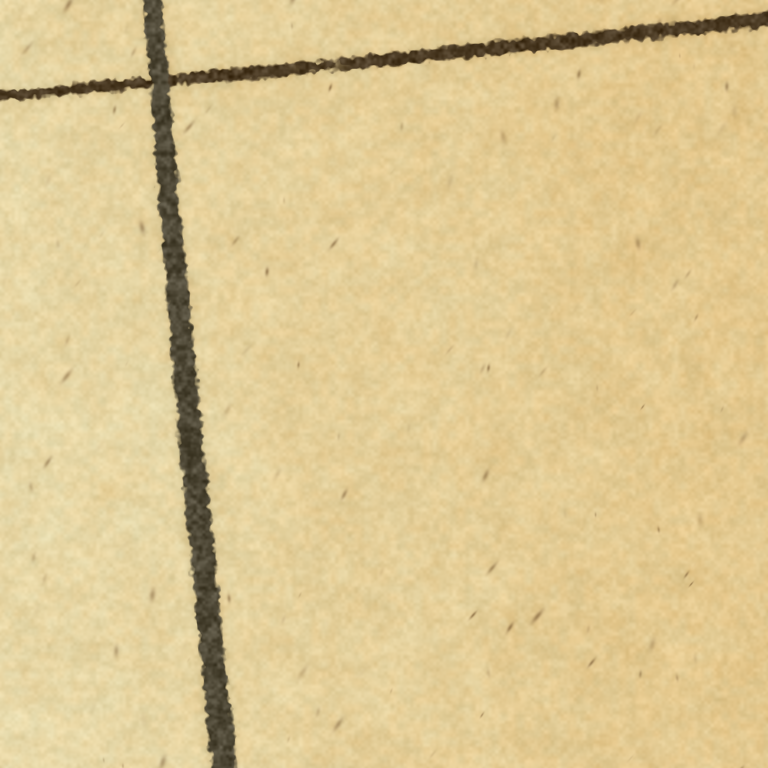
Reproduce this texture procedurally as a three.js fragment shader.

```glsl
// Aged cream paper crossed by two dark, rough-edged ink strokes.
// Layered value noise tints and grains the paper and frays the ink;
// a hashed grid scatters faint, slanted flecks over the sheet.
varying vec2 vUv;

const vec3 PAPER_PALE = vec3(0.905, 0.846, 0.655);
const vec3 PAPER_WARM = vec3(0.890, 0.785, 0.558);
const vec3 STAIN = vec3(0.86, 0.70, 0.42);
const vec3 FLECK = vec3(0.48, 0.36, 0.21);
const vec3 INK_GREY = vec3(0.31, 0.285, 0.215);
const vec3 INK_BROWN = vec3(0.29, 0.225, 0.135);
const vec2 STAIN_POS = vec2(0.143, 0.362);
const vec2 WORN_POS = vec2(0.417, 0.915);
const float GRAIN = 0.085;
const float MOTTLE = 0.06;
const float FRAY = 0.0052;
const float EDGE = 0.0024;
const float FLECK_CELLS = 19.0;
const float FLECK_CHANCE = 0.42;

float hash(vec2 p) {
  vec3 q = fract(p.xyx * 0.1031);
  q += dot(q, q.yzx + 33.33);
  return fract((q.x + q.y) * q.z);
}

float noise(vec2 p) {
  vec2 i = floor(p), f = fract(p);
  f = f * f * (3.0 - 2.0 * f);
  return mix(mix(hash(i), hash(i + vec2(1.0, 0.0)), f.x),
             mix(hash(i + vec2(0.0, 1.0)), hash(i + 1.0), f.x), f.y);
}

float fbm(vec2 p) {
  float sum = 0.0, amp = 0.5;
  for (int i = 0; i < 4; i++) {
    sum += amp * noise(p);
    p = mat2(1.6, 1.2, -1.2, 1.6) * p + 17.3;
    amp *= 0.5;
  }
  return sum / 0.9375;
}

// Soft spot with a gaussian falloff
float spot(vec2 p, vec2 center, vec2 radius) {
  vec2 d = (p - center) / radius;
  return exp(-dot(d, d));
}

// Strongest fleck among the neighbouring cells
float flecks(vec2 p) {
  vec2 cell = floor(p * FLECK_CELLS);
  float mark = 0.0;
  for (int j = -1; j <= 1; j++) {
    for (int i = -1; i <= 1; i++) {
      vec2 id = cell + vec2(float(i), float(j)) + 40.0;
      vec2 center = (id - 40.0 + vec2(hash(id), hash(id + 71.7))) / FLECK_CELLS;
      float size = mix(0.002, 0.006, hash(id + 13.1));
      vec2 d = p - center;
      d.x -= d.y * (hash(id + 29.9) - 0.2);
      float strength = pow(hash(id + 53.3), 2.0) * step(hash(id + 97.1), FLECK_CHANCE);
      mark = max(mark, strength * spot(d, vec2(0.0), vec2(size * 0.65, size * 1.4)));
    }
  }
  return mark;
}

vec3 paper(vec2 p) {
  float warmth = smoothstep(-0.15, 1.0, p.x + 0.15 * (p.y - 0.5));
  warmth += 0.6 * (fbm(p * 5.0 + 3.0) - 0.5);
  vec3 col = mix(PAPER_PALE, PAPER_WARM, clamp(warmth, 0.0, 1.0));
  col = mix(col, STAIN, 0.22 * spot(p, STAIN_POS, vec2(0.04, 0.025)));

  // Broad mottling, then fine fibre grain
  col += MOTTLE * (fbm(p * 32.0) - 0.5) * vec3(0.8, 1.0, 1.2);
  float grain = 0.6 * noise(p * 125.0) + 0.4 * noise(p * 235.0 + 9.0) - 0.5;
  col += GRAIN * grain * vec3(0.9, 1.0, 1.25);
  col += 0.025 * (noise(p * 90.0 + 50.0) - 0.5) * vec3(1.0, -0.2, -1.0);
  return mix(col, FLECK, 0.65 * flecks(p));
}

// Lays a stroke, given the distance from its axis and its half width
vec3 stroke(vec3 base, vec3 ink, vec2 p, float dist, float halfWidth, float wear) {
  float fray = 0.6 * noise(p * 115.0 + 4.0) + 0.4 * noise(p * 220.0) - 0.5;
  float d = abs(dist) - halfWidth + FRAY * fray * 2.0;
  float cover = 1.0 - smoothstep(-EDGE, EDGE, d);
  float halo = 0.28 * exp(-max(d, 0.0) / 0.004);
  float texture = 0.65 * noise(p * 150.0 + 31.0) + 0.35 * noise(p * 260.0) - 0.5;
  vec3 tone = ink + 0.23 * texture;
  base = mix(base, base * vec3(0.72, 0.68, 0.58), halo);
  return mix(base, tone, cover * (1.0 - wear));
}

void main() {
  vec2 p = vUv;
  vec3 col = paper(p);

  // Shallow rising stroke, thicker to the right, with a worn patch
  float axisY = 0.875 + 0.1 * p.x - 0.012 * p.x * (1.0 - p.x);
  float wear = spot(p, WORN_POS, vec2(0.024, 0.008));
  wear *= smoothstep(0.48, 0.72, noise(p * 150.0 + 2.0));
  float thin = mix(0.0062, 0.0095, p.x);
  col = stroke(col, INK_BROWN, p, p.y - axisY, thin, wear);

  // Steep stroke, drifting right and widening as it descends
  float down = 1.0 - p.y;
  float axisX = 0.198 + 0.094 * down - 0.012 * down * (1.0 - down);
  float wide = mix(0.0115, 0.0158, smoothstep(0.0, 0.7, down));
  col = stroke(col, INK_GREY, p, p.x - axisX, wide, 0.0);

  gl_FragColor = vec4(clamp(col, 0.0, 1.0), 1.0);
}
```
